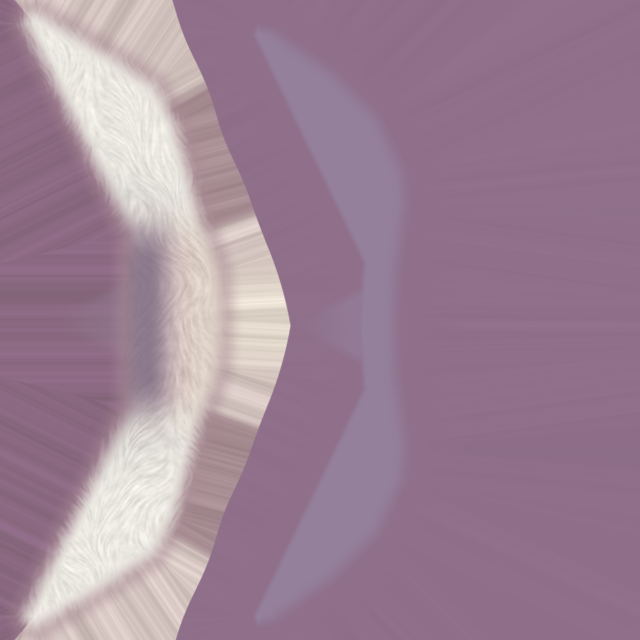
Give the GLSL for this background, as a Shadertoy shader.

```glsl
// Two mirrored wing shapes on mauve: a furry cream one with streaks, and a faint lavender echo.

float hash(vec2 p) {
    return fract(sin(dot(p, vec2(127.1, 311.7))) * 43758.5453);
}

float noise(vec2 p) {
    vec2 i = floor(p), f = fract(p);
    f = f * f * (3.0 - 2.0 * f);
    return mix(mix(hash(i), hash(i + vec2(1, 0)), f.x),
               mix(hash(i + vec2(0, 1)), hash(i + vec2(1, 1)), f.x), f.y);
}

// Signed distance to a half outline resting on y = 0, with nearest point and outward normal
float wingDistance(vec2 p, vec2 v[11], out vec2 foot, out vec2 normal) {
    float best = 1e3, side = 1.0;
    for (int i = 0; i < 10; i++) {
        vec2 a = v[i], e = v[i + 1] - a, w = p - a;
        vec2 c = a + e * clamp(dot(w, e) / dot(e, e), 0.0, 1.0);
        float d = distance(p, c);
        if (d < best) { best = d; foot = c; }
        if ((a.y > p.y) != (v[i + 1].y > p.y) && w.x < e.x * w.y / e.y) side = -side;
    }
    normal = side * (p - foot) / max(best, 1e-5);
    return side * best;
}

// Streaks stay constant along each ray leaving the outline
float streaks(vec2 key) {
    return 0.45 * noise(key * 75.0) + 0.35 * noise(key * 190.0 + 7.0) + 0.2 * noise(key * 420.0);
}

// Noise smeared along a wavy flow field
float furStrands(vec2 p) {
    float sum = 0.0;
    for (int i = 0; i < 12; i++) {
        float angle = 0.3 + 2.6 * noise(p * 17.0);
        p += 0.0016 * vec2(cos(angle), sin(angle));
        sum += noise(p * 300.0);
    }
    return sum / 12.0 - 0.5;
}

vec3 furryWing(vec2 uv) {
    vec2 outline[11] = vec2[11](
        vec2(0.195, 0.0), vec2(0.195, 0.135), vec2(0.03, 0.462), vec2(0.037, 0.483),
        vec2(0.06, 0.487), vec2(0.169, 0.422), vec2(0.247, 0.37), vec2(0.28, 0.311),
        vec2(0.32, 0.16), vec2(0.349, 0.077), vec2(0.353, 0.0));
    vec2 p = vec2(uv.x, abs(uv.y - 0.5)), foot, normal;
    float d = wingDistance(p, outline, foot, normal);
    vec2 key = foot + 0.06 * normal;
    float streak = streaks(vec2(key.x, key.y * sign(uv.y - 0.5)));

    // Dark rays inside, pale and brown rays outside
    vec3 inner = mix(vec3(0.49, 0.38, 0.45), vec3(0.59, 0.44, 0.56), streak);
    float wedge = smoothstep(0.012, -0.012, p.y - 0.45 * (p.x - 0.075));
    inner = mix(inner, vec3(0.57, 0.48, 0.56), 0.55 * wedge * smoothstep(0.07, 0.19, p.x));
    vec3 pale = mix(vec3(0.83, 0.77, 0.75), vec3(0.89, 0.85, 0.8), smoothstep(0.12, 0.02, key.y));
    pale += 0.24 * (streak - 0.5);
    vec3 brown = vec3(0.65, 0.55, 0.57) + 0.16 * (streak - 0.5);
    float brownBand = smoothstep(0.155, 0.167, key.y) * smoothstep(0.375, 0.355, key.y);
    vec3 outer = mix(pale, brown, brownBand);
    vec3 col = mix(inner, outer, smoothstep(-0.1, 0.2, normal.x + 0.9 * normal.y));

    // Rosy halo, then the fur with its shaded hollow
    float strand = furStrands(uv);
    col = mix(col, vec3(0.66, 0.54, 0.58), 0.55 * smoothstep(0.03, -0.005, d));
    vec3 fur = mix(vec3(0.92, 0.91, 0.88), vec3(0.87, 0.82, 0.78), smoothstep(0.22, 0.08, p.y));
    fur = mix(fur, vec3(0.79, 0.77, 0.77),
              0.65 * smoothstep(0.27, 0.14, p.y) * smoothstep(0.31, 0.22, p.x));
    fur = mix(fur, vec3(0.82, 0.73, 0.73),
              0.7 * smoothstep(0.17, 0.1, p.y) * smoothstep(0.32, 0.265, p.x));
    fur += 0.22 * strand;
    float hollow = smoothstep(0.285, 0.232, p.x) * smoothstep(0.18, 0.09, p.y);
    fur = mix(fur, vec3(0.55, 0.48, 0.55) + 0.05 * strand, hollow);
    return mix(col, fur, smoothstep(0.01, -0.026, d + 0.02 * strand));
}

vec3 faintWing(vec2 uv) {
    vec2 outline[11] = vec2[11](
        vec2(0.56, 0.0), vec2(0.568, 0.099), vec2(0.396, 0.454), vec2(0.402, 0.468),
        vec2(0.43, 0.462), vec2(0.521, 0.398), vec2(0.592, 0.327), vec2(0.632, 0.242),
        vec2(0.637, 0.19), vec2(0.622, 0.08), vec2(0.62, 0.0));
    vec2 p = vec2(uv.x, abs(uv.y - 0.491)), foot, normal;
    float d = wingDistance(p, outline, foot, normal);
    vec2 key = foot + 0.06 * normal;
    float streak = streaks(vec2(key.x, key.y * sign(uv.y - 0.491)));

    vec3 col = vec3(0.56, 0.435, 0.54) + 0.025 * (streak - 0.5) * smoothstep(0.0, 0.1, d);
    col += 0.012 * smoothstep(0.012, 0.002, p.y) * smoothstep(0.68, 0.75, p.x);
    float wedge = smoothstep(0.012, -0.012, p.y - 0.5 * (p.x - 0.455));
    wedge *= smoothstep(0.45, 0.57, p.x) * smoothstep(0.62, 0.57, p.x);
    float blur = mix(0.007, 0.022, smoothstep(-0.2, 0.5, normal.x));
    float body = smoothstep(blur * 0.6, -blur, d);
    return mix(col, vec3(0.58, 0.5, 0.605), max(body, 0.7 * wedge));
}

void mainImage(out vec4 fragColor, in vec2 fragCoord) {
    vec2 uv = fragCoord / iResolution.xy;

    // Pointed curve dividing the two halves
    float h = abs(uv.y - 0.491), k = min(h, 0.125);
    float border = 0.454 - 0.17 * k - 0.95 * k * k - 0.39 * (h - k);
    border += 0.0025 * sin(h * 38.0) * smoothstep(0.1, 0.3, h);
    float pixel = 1.0 / iResolution.x;
    float right = smoothstep(-pixel, pixel, uv.x - border);
    fragColor = vec4(mix(furryWing(uv), faintWing(uv), right), 1.0);
}
```
